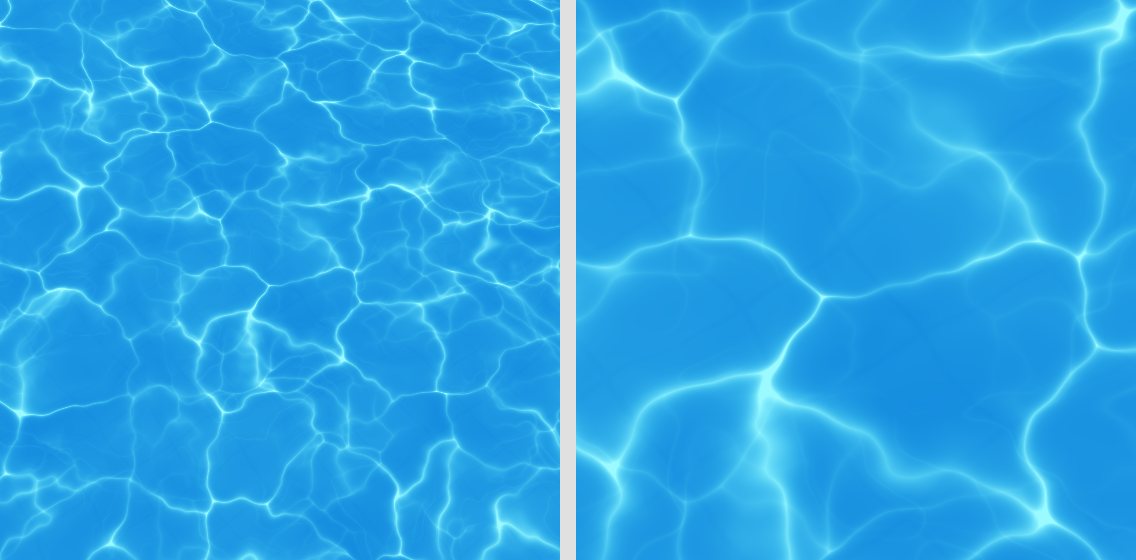
Left: the whole. Right: its middle third, enlarged.
Write a Shadertoy shader that draws this texture.

```glsl
// Sunlit pool water: a bright web of caustics over blue, seen at a slight angle.
// Two warped soft Voronoi webs give the light lines and their halos; gradient
// noise adds cloudy patches, uneven brightness and thin stray filaments.

vec2 hash2(vec2 p) {
    vec3 q = fract(p.xyx * vec3(0.1031, 0.1030, 0.0973));
    q += dot(q, q.yzx + 33.33);
    return fract((q.xx + q.yz) * q.zy);
}

float gradientDot(vec2 cell, vec2 offset) {
    float angle = 6.2832 * hash2(cell + 71.0).x;
    return dot(vec2(cos(angle), sin(angle)), offset);
}

// Gradient noise, roughly -0.7 to 0.7
float noise(vec2 p) {
    vec2 i = floor(p), f = fract(p);
    vec2 u = f * f * f * (f * (f * 6.0 - 15.0) + 10.0);
    vec2 e = vec2(0.0, 1.0);
    return mix(mix(gradientDot(i, f), gradientDot(i + e.yx, f - e.yx), u.x),
               mix(gradientDot(i + e.xy, f - e.xy), gradientDot(i + 1.0, f - 1.0), u.x), u.y);
}

vec2 noise2(vec2 p) {
    return vec2(noise(p), noise(p + vec2(37.2, 91.7)));
}

// Soft Voronoi web: x is the sharp line, y its halo; both swell at the nodes
vec2 causticWeb(vec2 p, vec2 falloff) {
    vec2 cell = floor(p);
    vec2 total = vec2(0.0), strongest = vec2(0.0);
    for (int y = -1; y <= 1; y++) {
        for (int x = -1; x <= 1; x++) {
            vec2 id = cell + vec2(x, y);
            vec2 toSeed = id + 0.08 + 0.84 * hash2(id + 50.0) - p;
            vec2 weight = exp(-falloff * dot(toSeed, toSeed));
            total += weight;
            strongest = max(strongest, weight);
        }
    }
    return total / strongest - 1.0;
}

// Thin line along the zero contour of the noise
float filament(vec2 p) {
    return exp(-45.0 * abs(noise(p)));
}

vec3 waterColor(float light) {
    return vec3(0.09 + light * (0.24 + 0.24 * light),
                0.56 + 0.40 * light,
                0.875 + 0.125 * light);
}

void mainImage(out vec4 fragColor, in vec2 fragCoord) {
    vec2 uv = fragCoord / iResolution.y;

    // Perspective: ripples shrink upward and flatten at the upper right
    vec2 p = vec2((uv.x - 0.5) * (6.3 + 2.0 * uv.y),
                  uv.y * (6.2 + 2.2 * uv.y) + 1.8 * uv.x * pow(uv.y, 4.0));
    p += 20.0;

    // Bend the web into wavy strands
    vec2 bend = 0.55 * noise2(p * 0.8) + 0.22 * noise2(p * 2.1 + 9.0) + 0.06 * noise2(p * 5.0);
    vec2 mainWeb = causticWeb(p + bend, vec2(17.0, 6.5));
    vec2 fineWeb = causticWeb(p * 1.45 + 1.8 * bend.yx + 40.0, vec2(14.0, 5.5));

    // Strands brighten and fade along their length
    float strandGlow = smoothstep(-0.5, 0.45, noise(p * 0.9 + 13.0) + 0.4 * noise(p * 2.3));
    float finePatch = smoothstep(-0.3, 0.5, noise(p * 0.7 + 61.0));
    float cloud = noise(p * 0.55 + 5.0) + 0.6 * noise(p * 1.5 + bend * 2.0 + 27.0)
                + 0.3 * noise(p * 3.5 + bend * 3.0);

    float light = 0.045 + 0.13 * cloud;
    light += mainWeb.x * (0.12 + 0.46 * strandGlow) + mainWeb.y * (0.08 + 0.13 * strandGlow);
    light += finePatch * (0.20 * fineWeb.x + 0.13 * fineWeb.y);

    // Stray filaments and loops of weak light
    vec2 swirl = p + 1.5 * bend;
    light += 0.11 * filament(swirl * 1.1 + 80.0) * smoothstep(-0.2, 0.3, noise(p * 0.8 + 33.0));
    light += 0.08 * filament(swirl * 1.9 + 120.0) * smoothstep(-0.1, 0.3, noise(p + 47.0));

    // Barely visible tile joints on the floor, refracted by the surface
    vec2 tile = mat2(0.8, -0.6, 0.6, 0.8) * (p + 0.3 * bend) * 1.6;
    vec2 joint = abs(fract(tile) - 0.5);
    light -= 0.02 * (1.0 - smoothstep(0.01, 0.04, min(joint.x, joint.y)));

    fragColor = vec4(waterColor(clamp(light, -0.03, 1.05)), 1.0);
}
```
